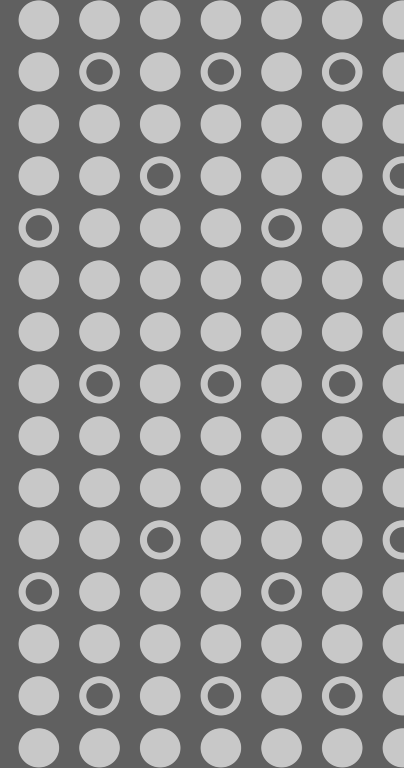
A WebGL 1 fragment shader for this pattern:

```glsl
precision highp float;
// Regular grid of pale, slightly wide dots on dark grey. Some dots are
// hollowed into rings; which ones follows from a modular rule per column.
// Lengths are fractions of the canvas height, measured from the top left.

uniform vec2 u_resolution;

#define PITCH        vec2(0.0790, 0.0677)
#define FIRST_CENTRE vec2(0.0506, 0.0260)
#define DOT_RADIUS   vec2(0.0264, 0.0255)
#define HOLE_RATIO   0.65
#define EDGE_PIXELS  1.2
#define GROUND       vec3(0.376)
#define DOT_COLOR    vec3(0.784)

// 1.0 when the integer-valued n leaves the given remainder.
float hasRemainder(float n, float period, float remainder) {
  float r = mod(n + 0.5, period) - 0.5;
  return 1.0 - step(0.25, abs(r - remainder));
}

// Odd columns hollow every 6th row; even columns every 7th,
// with alternate even columns starting one row apart.
float isRing(vec2 cell) {
  float odd = hasRemainder(cell.x, 2.0, 1.0);
  float start = 4.0 - hasRemainder(cell.x, 4.0, 2.0);
  return mix(hasRemainder(cell.y, 7.0, start),
             hasRemainder(cell.y, 6.0, 1.0), odd);
}

// Approximate signed distance to an ellipse.
float ellipseDistance(vec2 p, vec2 radius) {
  return (length(p / radius) - 1.0) * min(radius.x, radius.y);
}

// Smoothed coverage of a shape from its signed distance.
float coverage(float dist) {
  float halfEdge = 0.5 * EDGE_PIXELS / u_resolution.y;
  return 1.0 - smoothstep(-halfEdge, halfEdge, dist);
}

void main() {
  vec2 p = vec2(gl_FragCoord.x, u_resolution.y - gl_FragCoord.y) / u_resolution.y;

  // Nearest grid cell and the offset from its centre
  vec2 cell = floor((p - FIRST_CENTRE) / PITCH + 0.5);
  vec2 offset = p - FIRST_CENTRE - cell * PITCH;

  // Nothing is drawn left of the first column
  float inGrid = step(-0.5, cell.x);

  float disc = coverage(ellipseDistance(offset, DOT_RADIUS));
  float hole = coverage(ellipseDistance(offset, DOT_RADIUS * HOLE_RATIO));
  float ink = inGrid * disc * (1.0 - hole * isRing(cell));

  gl_FragColor = vec4(mix(GROUND, DOT_COLOR, ink), 1.0);
}
```
